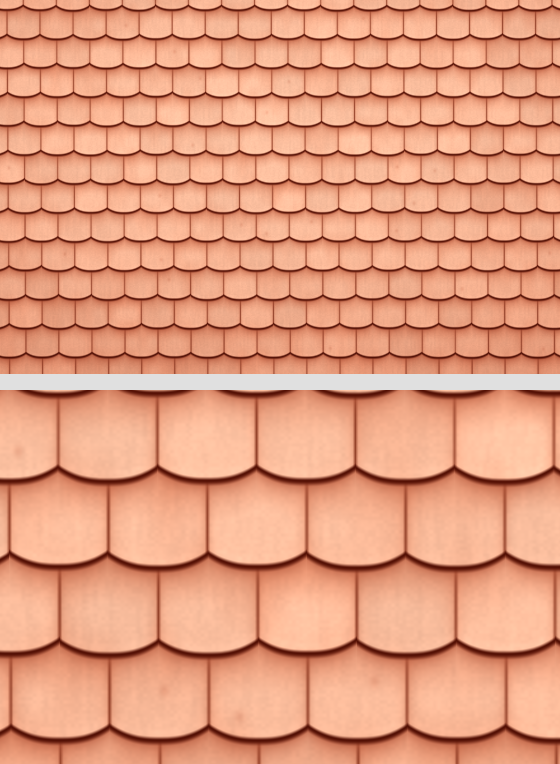
Top, the full canvas; bottom, a detail of the centre.
A WebGL 1 fragment shader for this texture:

```glsl
precision highp float;
uniform vec2 u_resolution;

const vec2 TILES = vec2(16.95, 12.93);  // repeats across and down
const float FIRST_TIP = 0.328;          // rows from the top edge to the first tip
const float PHASE = 0.205;
const float ROW_DRIFT = 0.0065;
const float SCALLOP = 0.16;             // arc depth, in rows
const float ROUNDNESS = 2.5;
const float TIP_JITTER = 0.03;
const float LIP = 0.05;                 // thickness of the dark lower edge
const float LIP_BLUR = 0.045;
const float SEAM = 0.014;               // half width of the vertical joint
const float SEAM_BLUR = 0.014;
const float SHADOW_FADE = 8.5;
const float TINT_VARIATION = 0.05;
const float GRAIN = 0.035;

const vec3 CLAY = vec3(0.975, 0.745, 0.62);
const vec3 CLAY_WARM = vec3(0.90, 0.59, 0.455);
const vec3 SHADE = vec3(0.70, 0.34, 0.23);
const vec3 JOINT = vec3(0.54, 0.23, 0.14);
const vec3 LIP_DARK = vec3(0.32, 0.06, 0.015);
const vec3 FALLOFF = vec3(0.22, 0.44, 0.52);

float hash(vec2 p) {
  vec3 q = fract(vec3(p.xyx) * 0.1031);
  q += dot(q, q.yzx + 33.33);
  return fract((q.x + q.y) * q.z);
}

float noise(vec2 p) {
  vec2 i = floor(p);
  vec2 f = fract(p);
  f = f * f * (3.0 - 2.0 * f);
  return mix(mix(hash(i), hash(i + vec2(1.0, 0.0)), f.x),
             mix(hash(i + vec2(0.0, 1.0)), hash(i + 1.0), f.x), f.y);
}

// Sparse faint blemish at a random spot of some tiles
float blemish(vec2 local, vec2 id) {
  vec2 spot = vec2(hash(id + 61.0) - 0.5, -0.25 - 0.45 * hash(id + 73.0));
  vec2 d = (local - spot * vec2(0.7, 1.0)) / vec2(0.05, 0.07);
  return step(0.88, hash(id + 87.0)) * exp(-dot(d, d));
}

// Surface of one tile; local.x spans -0.5..0.5, local.y is 0 at the tip
vec3 tileColor(vec2 local, vec2 id, vec2 pos, float edge, float pixel) {
  float side = 0.5 - abs(local.x);
  float warm = 0.6 * smoothstep(-0.4, -1.0, local.y);
  warm += 0.4 * exp(-side * 14.0) + 0.15 * exp(-edge * 14.0);
  warm += 0.4 * (noise(pos * vec2(3.0, 2.0)) - 0.5);
  warm += 0.25 * (hash(id + 19.0) - 0.4);
  vec3 color = mix(CLAY, CLAY_WARM, clamp(warm, 0.0, 1.0));

  // Wear: vertical streaks, grain and blemishes
  float streak = noise(pos * vec2(18.0, 2.5)) - 0.5;
  float grain = noise(pos * 26.0) - 0.5;
  color *= 1.0 + GRAIN * (streak + grain);
  color *= 1.0 + TINT_VARIATION * (hash(id) - 0.5);
  color = mix(color, SHADE, 0.2 * blemish(local, id));

  // Pale rim above the lower edge
  color += 0.02 * smoothstep(0.14, 0.05, edge);

  // Joint between neighbours, with a soft flank
  float strength = 0.65 + 0.35 * hash(id + floor(local.x + 0.5) + 41.0);
  float blur = SEAM_BLUR + 0.5 * pixel;
  float joint = 1.0 - smoothstep(SEAM - blur, SEAM + blur, side);
  color = mix(color, SHADE, 0.25 * exp(-side * 30.0));
  return mix(color, JOINT, joint * strength);
}

void main() {
  vec2 uv = gl_FragCoord.xy / u_resolution;
  vec2 pos = vec2(uv.x, 1.0 - uv.y) * TILES - vec2(0.0, FIRST_TIP);
  vec2 pixel = TILES / u_resolution;
  vec3 color = CLAY;

  // Paint from the lower row upward so that each row overlaps the next
  for (int i = 0; i < 3; i++) {
    float row = floor(pos.y) + 2.0 - float(i);
    float x = pos.x - PHASE - ROW_DRIFT * row - 0.5 * mod(row + 1.0, 2.0);
    vec2 id = vec2(floor(x), row) + 20.0;
    vec2 local = vec2(fract(x) - 0.5, pos.y - row);
    float tip = TIP_JITTER * (hash(id + 7.0) - 0.5);
    float arc = SCALLOP * pow(abs(2.0 * local.x), ROUNDNESS);
    float below = local.y - tip + arc;

    // Cast shadow, then lip fading into it, then the tile itself
    float under = max(below - LIP, 0.0);
    color = mix(color, SHADE, 0.85 * exp(-under * SHADOW_FADE));
    float blur = LIP_BLUR + 0.5 * pixel.y;
    float lip = 1.0 - smoothstep(LIP - 0.5 * blur, LIP + blur, below);
    color = mix(color, LIP_DARK, lip);
    vec3 tile = tileColor(local, id, pos, max(-below, 0.0), pixel.x);
    float soft = 0.5 * LIP_BLUR + 0.4 * pixel.y;
    float cover = 1.0 - smoothstep(-soft, soft, below);
    color = mix(color, tile, cover);
  }

  // Broad light, brightest above the centre
  vec2 away = (uv - vec2(0.5, 0.66)) * vec2(0.75, 1.0);
  color *= 1.03 - dot(away, away) * FALLOFF;
  gl_FragColor = vec4(clamp(color, 0.0, 1.0), 1.0);
}
```
